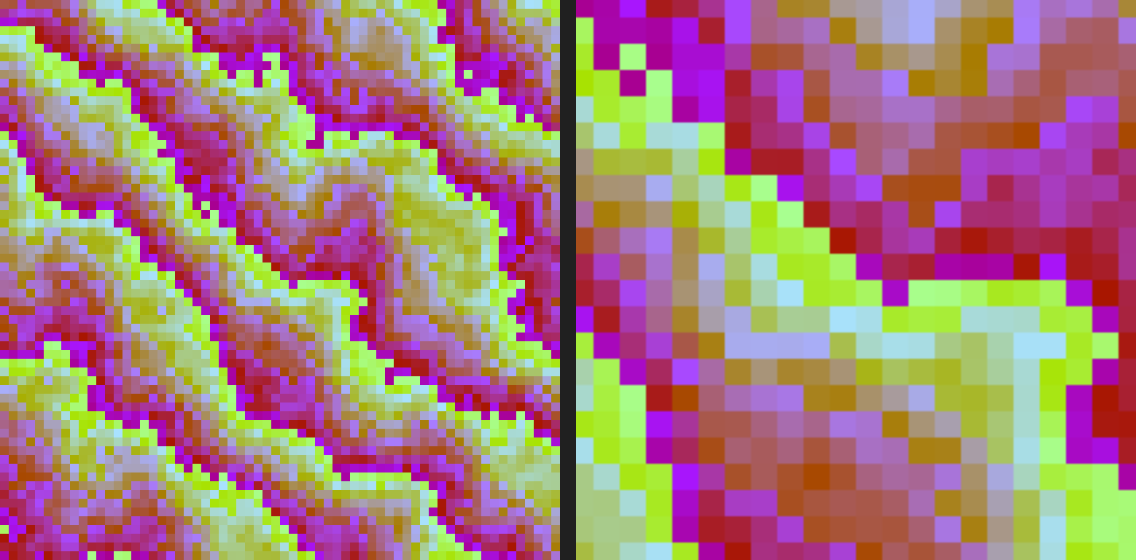
Left: the whole. Right: its middle third, enlarged.
Reproduce this texture procedurally as a Shadertoy shader.

```glsl
// Diagonal wrapped-ramp bands with ragged edges, drawn in coarse square cells.

const float CELLS = 64.0;               // cells across the canvas
const float CELL_BLUR = 0.06;           // half width of a cell border, in cells
const vec2 BAND_SLOPE = vec2(2.9, 3.4); // bands per canvas along x and y
const float BAND_SHIFT = -0.4;
const float RED_LEVEL = 0.66;
const float BLUE_CYCLES = 5.0;          // blue ramps inside one green ramp
const float BLUE_SHIFT = 0.57;
const int LAYERS = 5;
const float WOBBLE_FREQ = 8.0;
const float WOBBLE_AMP = 0.18;
const float LAYER_SCALE = 1.87;
const float LAYER_GAIN = 0.63;
const float GRAIN = 0.06;               // per-cell phase jitter
const float TURN = 2.2;                 // rotation between layers, in radians

float hash(vec2 cell) {
    vec3 q = fract(cell.xyx * vec3(0.1031, 0.1030, 0.0973));
    q += dot(q, q.yzx + 33.33);
    return fract((q.x + q.y) * q.z);
}

// Layered sines, each bent by the next axis and by the sum so far
float wobble(vec2 p) {
    mat2 turn = mat2(cos(TURN), sin(TURN), -sin(TURN), cos(TURN));
    float sum = 0.0;
    float amp = WOBBLE_AMP;
    p *= WOBBLE_FREQ;
    for (int i = 0; i < LAYERS; i++) {
        p = turn * p + vec2(1.7, 4.1);
        float bend = 1.4 * sin(0.8 * p.y + float(i)) + 2.0 * sum;
        sum += amp * sin(p.x + bend);
        p *= LAYER_SCALE;
        amp *= LAYER_GAIN;
    }
    return sum;
}

// One flat colour per cell: green wraps once per band, blue several times
vec3 cellColor(vec2 cell) {
    vec2 p = (cell + 0.5) / CELLS;
    float phase = dot(p, BAND_SLOPE) + BAND_SHIFT + wobble(p);
    phase += GRAIN * (hash(cell + 17.0) - 0.5);
    float green = fract(phase);
    float blue = fract(phase * BLUE_CYCLES + BLUE_SHIFT);
    return vec3(RED_LEVEL, green, blue);
}

void mainImage(out vec4 fragColor, in vec2 fragCoord) {
    float side = min(iResolution.x, iResolution.y);
    vec2 grid = fragCoord / side * CELLS;

    // Blend the four nearest cells across a narrow border
    float soft = max(CELL_BLUR, 0.5 * CELLS / side);
    vec2 corner = floor(grid - 0.5);
    vec2 mixer = smoothstep(0.5 - soft, 0.5 + soft, grid - 0.5 - corner);
    vec3 low = mix(cellColor(corner), cellColor(corner + vec2(1.0, 0.0)), mixer.x);
    vec3 high = mix(cellColor(corner + vec2(0.0, 1.0)), cellColor(corner + 1.0), mixer.x);
    fragColor = vec4(mix(low, high, mixer.y), 1.0);
}
```
